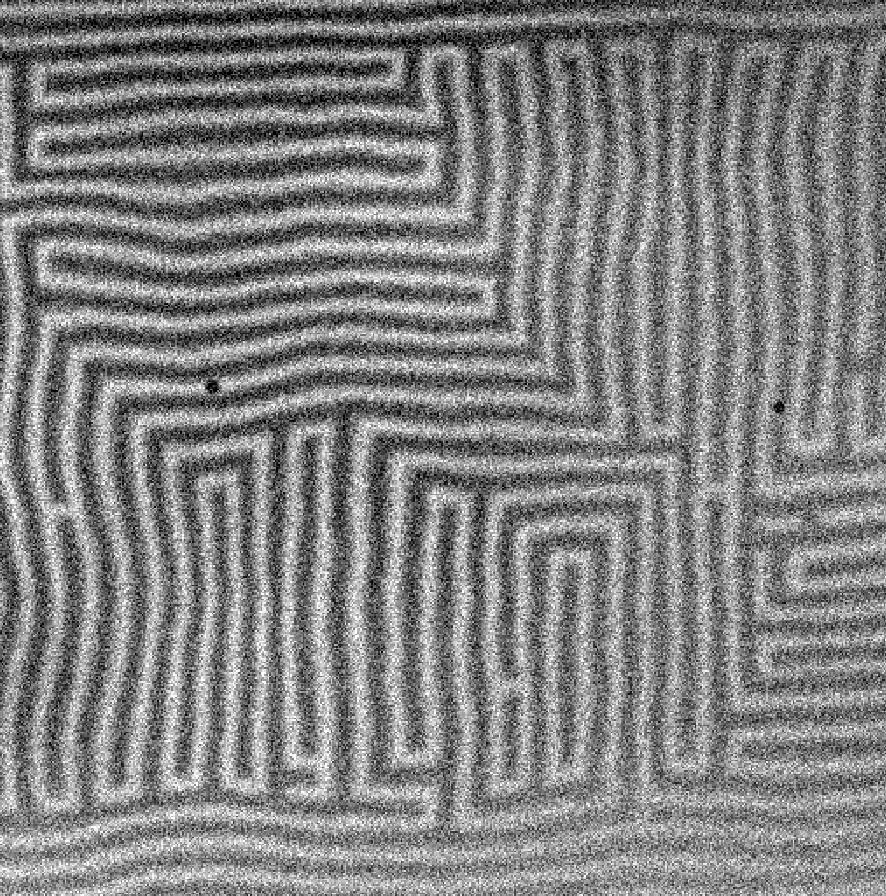
This pattern is drawn by a Shadertoy shader. Its source:

```glsl
// Grainy grey labyrinth of stripes that run level or upright and bend at right angles.
// Diamond tiles choose the stripe direction from a coarse layout; since tile edges lie
// on whole-pitch diagonals, stripes join into corners and hairpins. Warp and grain follow.

const float PITCH = 0.0352;        // stripe spacing
const float TILE = 2.0;            // diamond tile size in pitches
const float TILE_JITTER = 0.045;   // raggedness of region borders
const float FLIP_CHANCE = 0.012;   // share of small defects
const float WARP_COARSE = 0.030;
const float WARP_FINE = 0.007;
const float TILT = 0.035;          // slope of the level stripes
const float ROUNDING = 0.10;       // softening radius in pitches
const float CONTRAST_LEFT = 0.27;
const float CONTRAST_RIGHT = 0.16;
const float BASE_GREY = 0.52;
const float GRAIN_CELLS = 512.0;
const float GRAIN_AMOUNT = 0.29;
const float TAU = 6.28318;
const vec3 SPECKS[2] = vec3[2](vec3(0.237, 0.568, 0.009), vec3(0.870, 0.545, 0.007));

float hash(vec2 p) {
    vec3 h = fract(vec3(p.xyx) * 0.1031);
    h += dot(h, h.yzx + 33.33);
    return fract((h.x + h.y) * h.z);
}

float noise(vec2 p) {
    vec2 cell = floor(p), f = fract(p);
    f = f * f * (3.0 - 2.0 * f);
    return mix(mix(hash(cell), hash(cell + vec2(1, 0)), f.x),
               mix(hash(cell + vec2(0, 1)), hash(cell + vec2(1, 1)), f.x), f.y);
}

vec2 noisePair(vec2 p) {
    return vec2(noise(p), noise(p + 41.7)) - 0.5;
}

// Positive where stripes run level, negative where they stand upright
float levelRegion(vec2 c) {
    float sum = c.x + c.y, diff = c.x - c.y;
    float bands = max(c.y - 0.925, 0.12 - c.y);
    float rightCorner = min(0.47 - c.y, max(c.x - 0.87, diff - 0.64));
    float block = min(min(c.x - 0.04, 0.95 - c.x - 0.57 * c.y),
                      min(sum - 0.72, c.y - 0.49));
    float wedge = min(min(sum - 0.98, 0.27 - diff), 0.53 - c.y);
    vec2 islandOffset = abs(c - vec2(0.45, 0.18));
    float island = 0.035 - max(islandOffset.x, islandOffset.y);
    return max(max(max(bands, rightCorner), max(block, wedge)), island);
}

// Stripe height at q, measured in pitches
float stripe(vec2 q) {
    vec2 diagonal = vec2(q.x + q.y, q.x - q.y);
    vec2 tile = floor(diagonal / TILE);
    vec2 mid = (tile + 0.5) * TILE;
    vec2 centre = 0.5 * vec2(mid.x + mid.y, mid.x - mid.y) * PITCH;
    vec2 jitter = vec2(hash(tile + 61.0), hash(tile + 87.0)) - 0.5;
    bool level = levelRegion(centre + TILE_JITTER * jitter) > 0.0;
    if (hash(floor(diagonal) + 135.0) < FLIP_CHANCE) level = !level;
    float phase = TAU * (level ? q.y : q.x);
    return -cos(phase) + 0.18 * cos(2.0 * phase);
}

// Average of four taps rounds the corners
float softStripe(vec2 q) {
    float total = 0.0;
    for (int i = 0; i < 4; i++) {
        float angle = TAU * (float(i) + 0.5) / 4.0;
        total += stripe(q + 1.414 * ROUNDING * vec2(cos(angle), sin(angle)));
    }
    return total / 4.0;
}

// Roughly bell-shaped grain around zero
float grain(vec2 uv) {
    vec2 cell = floor(uv * GRAIN_CELLS);
    return hash(cell + 11.0) + hash(cell + 619.0) + hash(cell + 1301.0) - 1.5;
}

void mainImage(out vec4 fragColor, in vec2 fragCoord) {
    vec2 uv = fragCoord / iResolution.y;

    // Wavy stripe coordinates
    vec2 warped = uv + WARP_COARSE * noisePair(uv * 6.0 + 3.0)
                     + WARP_FINE * noisePair(uv * 21.0 + 9.0);
    warped.y -= TILT * (uv.x - 0.4);

    // Contrast fades to the right and in the bottom band
    float contrast = mix(CONTRAST_LEFT, CONTRAST_RIGHT, smoothstep(0.4, 0.75, uv.x));
    contrast *= mix(0.6, 1.0, smoothstep(0.04, 0.18, uv.y));
    contrast *= 0.8 + 0.4 * noise(uv * 5.0 + 20.0);

    // Uneven exposure: darker top, paler lower left
    float grey = BASE_GREY - 0.12 * smoothstep(0.75, 1.0, uv.y);
    grey += 0.10 * smoothstep(0.22, 0.0, uv.y) * (1.0 - 0.7 * uv.x);
    grey += 0.12 * (noise(uv * 4.0 + 7.0) - 0.5);
    grey += contrast * softStripe(warped / PITCH);

    // Dark specks
    for (int i = 0; i < 2; i++) {
        float d = length(uv - SPECKS[i].xy) / SPECKS[i].z;
        grey = mix(0.08, grey, smoothstep(0.6, 1.2, d));
    }

    grey += GRAIN_AMOUNT * grain(uv);
    fragColor = vec4(vec3(clamp(grey, 0.0, 1.0)), 1.0);
}
```
